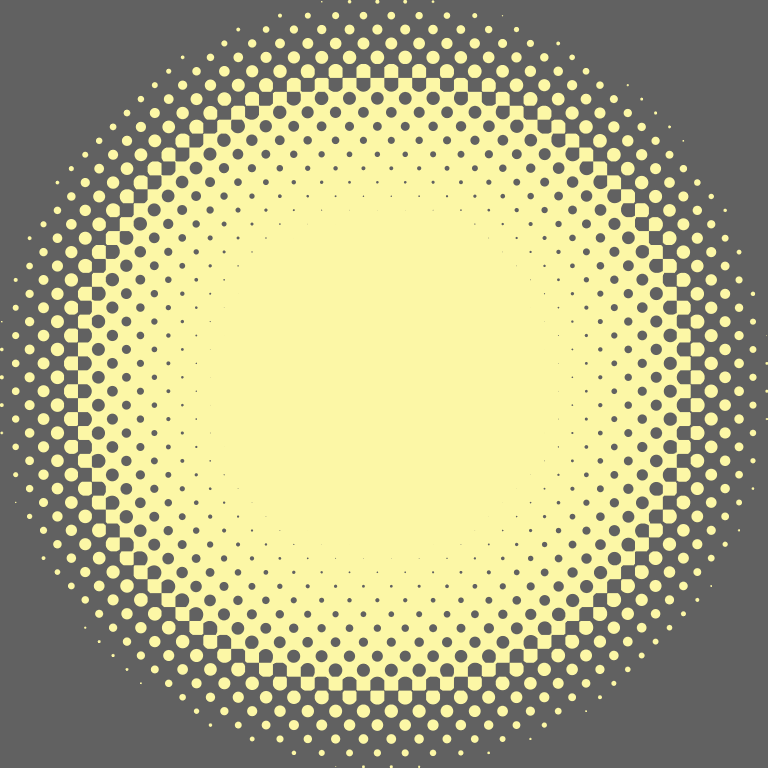
Write a Shadertoy shader that draws this background.

```glsl
// A pale yellow disc that dissolves into grey through a diagonal halftone screen.
// A radial tone sets the dot size; dots are circles clipped to checkerboard cells,
// grey on yellow inside the half-tone radius and yellow on grey outside it.

#define PITCH 0.018132                  // side of one checker cell
#define SCREEN_ORIGIN vec2(0.0095, 0.4439) // centre of a yellow cell
#define DISC_CENTER vec2(-0.0012, 0.0012)
#define SOLID_RADIUS 0.212              // inside: pure yellow
#define HALF_RADIUS 0.3975              // equal yellow and grey
#define OUTER_RADIUS 0.504              // outside: pure grey
#define INNER_CURVE 2.8                 // growth of the grey dots
#define YELLOW vec3(0.99, 0.97, 0.65)
#define GREY vec3(0.38)

// Share of the minority colour, 0 to 0.5, at a distance from the disc centre
float minorityShare(float r) {
    float inner = clamp((r - SOLID_RADIUS) / (HALF_RADIUS - SOLID_RADIUS), 0.0, 1.0);
    float outer = clamp((OUTER_RADIUS - r) / (OUTER_RADIUS - HALF_RADIUS), 0.0, 1.0);
    return 0.5 * (r < HALF_RADIUS ? pow(inner, INNER_CURVE) : outer);
}

// Dot radius in cells; grows faster once the circle is clipped by its cell
float dotRadius(float share) {
    float clipped = clamp((share - 0.39) / 0.11, 0.0, 1.0);
    return sqrt(share * 0.63662 + 0.182 * clipped * clipped);
}

void mainImage(out vec4 fragColor, in vec2 fragCoord) {
    vec2 p = (fragCoord - 0.5 * iResolution.xy) / iResolution.y;
    float r = length(p - DISC_CENTER);
    bool inside = r < HALF_RADIUS;

    // Checker cell and the folded offset from its centre
    vec2 q = (p - SCREEN_ORIGIN) / PITCH;
    vec2 cell = floor(q + 0.5);
    vec2 a = abs(q - cell);
    a = vec2(max(a.x, a.y), min(a.x, a.y));

    // Measure from the nearest cell that carries the minority colour
    bool yellowCell = mod(cell.x + cell.y, 2.0) < 0.5;
    if (yellowCell == inside) a.x = 1.0 - a.x;

    // Circle clipped to the cell, with dots below a pixel faded out
    float radius = dotRadius(minorityShare(r));
    float dist = min(radius - length(a), 0.5 - a.x);
    float pixel = 1.0 / (iResolution.y * PITCH);
    float dotMask = clamp(dist / pixel + 0.5, 0.0, 1.0);
    dotMask *= min(1.0, 1.8 * radius / pixel);

    float yellowAmount = inside ? 1.0 - dotMask : dotMask;
    fragColor = vec4(mix(GREY, YELLOW, yellowAmount), 1.0);
}
```
